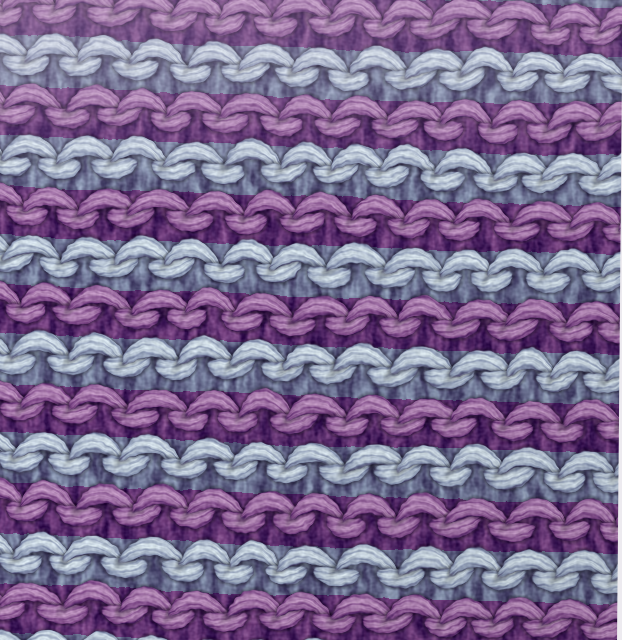
A WebGL 1 fragment shader for this texture:

```glsl
precision highp float;

uniform vec2 u_resolution;

const float STITCHES = 11.5;
const float ROWS = 12.86;
const float TAU = 6.2832;

float hash(vec2 p) {
  return fract(sin(dot(p, vec2(127.1, 311.7))) * 4375.85);
}

vec2 gradient(vec2 cell) {
  float angle = TAU * hash(cell);
  return vec2(cos(angle), sin(angle));
}

// Gradient noise, roughly -0.7 to 0.7
float noise(vec2 p) {
  vec2 i = floor(p), f = fract(p);
  vec2 w = f * f * f * (f * (f * 6.0 - 15.0) + 10.0);
  vec2 e = vec2(1.0, 0.0);
  float low = mix(dot(gradient(i), f), dot(gradient(i + e), f - e), w.x);
  float high = mix(dot(gradient(i + e.yx), f - e.yx),
                   dot(gradient(i + e.xx), f - e.xx), w.x);
  return mix(low, high, w.y);
}

// Three-step yarn colour ramp; odd rows are blue, even rows purple
vec3 yarnColor(float row, float tone) {
  float blue = mod(row, 2.0);
  vec3 dark = mix(vec3(0.20, 0.06, 0.31), vec3(0.25, 0.23, 0.39), blue);
  vec3 mid = mix(vec3(0.49, 0.28, 0.53), vec3(0.54, 0.59, 0.70), blue);
  vec3 light = mix(vec3(0.72, 0.55, 0.73), vec3(0.81, 0.86, 0.90), blue);
  float t = clamp(tone, 0.0, 1.15);
  return t < 0.5 ? mix(dark, mid, t * 2.0) : mix(mid, light, t * 2.0 - 1.0);
}

// Bent, twisted piece of yarn: x = coverage, y = shadow, z = tone
vec3 strand(vec2 p, vec2 size, float bend, float twist, float seed) {
  p.y += bend * p.x * p.x;
  vec2 q = p / size;
  float r = sqrt(pow(abs(q.x), 3.0) + q.y * q.y);
  float body = sqrt(max(1.0 - r * r, 0.0));
  float ply = 0.5 + 0.5 * sin(TAU * (q.y * 1.25 + q.x * twist + seed));
  float fibre = noise(vec2(q.x * 3.0 + seed * 40.0, q.y * 5.0 + q.x * 4.0 * twist));
  float tone = 0.27 + 0.74 * body + 0.13 * q.y
             - 0.30 * pow(1.0 - ply, 3.0) + 0.22 * fibre;
  return vec3(1.0 - smoothstep(0.88, 1.10, r),
              1.0 - smoothstep(0.85, 1.45, r), tone);
}

vec3 layStrand(vec3 base, vec3 piece, float row) {
  return mix(base * (1.0 - 0.38 * piece.y), yarnColor(row, piece.z), piece.x);
}

// Recessed legs seen in the gaps between ridges
vec3 backing(vec2 p, float row) {
  float legs = 0.5 + 0.5 * sin(TAU * (p.x * 2.0 + 0.7 * noise(p * 1.7)));
  float streak = noise(p * vec2(11.0, 3.0));
  return yarnColor(row, 0.10 + 0.32 * legs + 0.35 * streak);
}

// One stitch: an upper arch, then the lower loop hooked over its right leg
vec3 stitch(vec3 base, vec2 p, vec2 id) {
  float a = hash(id), b = hash(id + 37.0);
  vec2 shift = vec2(a - 0.5, b - 0.5);
  vec2 top = p - vec2(0.0, 0.25) - shift * vec2(0.14, 0.07);
  top.y += top.x * (0.08 + 0.22 * shift.y);
  vec3 arch = strand(top, vec2(0.56, 0.195 + 0.03 * shift.x), 1.15 + 0.4 * shift.y, 0.45, a);
  base = layStrand(base, arch, id.y);
  vec2 low = p - vec2(0.51, -0.20) - shift.yx * vec2(0.12, 0.08);
  low.y -= low.x * (0.06 + 0.25 * shift.x);
  vec3 loop = strand(low, vec2(0.42 + 0.06 * shift.x, 0.195), -0.65, -0.5, b);
  return layStrand(base, loop, id.y);
}

vec3 knit(vec2 p) {
  vec3 color = backing(p, floor(p.y + 0.38));
  float firstRow = floor(p.y);
  for (int j = 0; j < 2; j++) {
    float row = firstRow + float(j);
    float x = p.x + 0.4 * hash(vec2(row, 5.0)) + 0.22 * noise(vec2(p.x * 0.45, row * 1.37));
    float column = floor(x);
    for (int i = -1; i <= 1; i++) {
      float id = column + float(i);
      color = stitch(color, vec2(x - id, row - p.y), vec2(id, row));
    }
  }
  return color;
}

void main() {
  vec2 uv = gl_FragCoord.xy / u_resolution;

  // Rows sag to the right and waver a little
  float sag = 0.42 * uv.x * (1.4 - 0.4 * uv.x);
  vec2 p = vec2(uv.x * STITCHES, (1.0 - uv.y) * ROWS - 0.084 - sag);
  p.y += 0.10 * noise(vec2(p.x * 0.4, p.y * 0.5));
  p += 0.035 * vec2(noise(p * 7.0), noise(p * 7.0 + 19.0));
  vec3 color = knit(p);

  // Fuzz and fine grain
  color += 0.07 * noise(p * vec2(9.0, 14.0)) + 0.06 * noise(uv * 190.0);

  // Pale haze at the top, deeper tone at the lower right
  float haze = 0.30 * smoothstep(0.62, 1.0, uv.y) * (1.0 - 0.55 * uv.x);
  color = mix(color, vec3(0.84, 0.79, 0.87), haze);
  color *= 1.0 - 0.07 * uv.x * (1.0 - uv.y);

  // Narrow white margin widening downwards on the right
  float edge = mix(0.992, 1.001, uv.y);
  color = mix(color, vec3(0.93, 0.92, 0.94), smoothstep(edge - 0.001, edge + 0.001, uv.x));
  gl_FragColor = vec4(clamp(color, 0.0, 1.0), 1.0);
}
```
